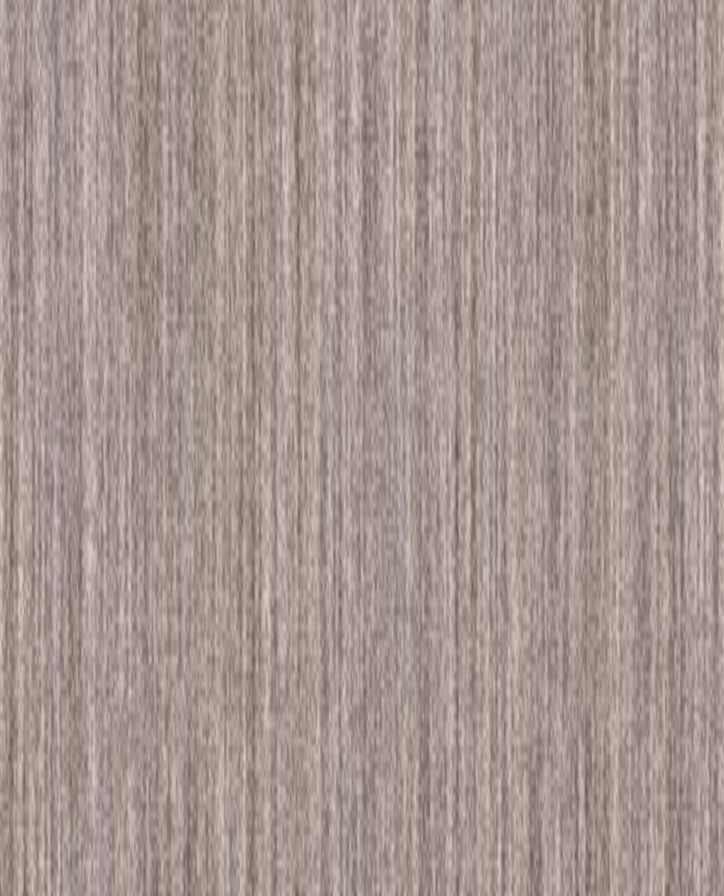
Reproduce this texture procedurally as a Shadertoy shader.

```glsl
float hash(vec2 p) {
    vec3 q = fract(p.xyx * vec3(0.1031, 0.1030, 0.0973));
    q += dot(q, q.yzx + 33.33);
    return fract((q.x + q.y) * q.z);
}

// Smooth value noise, centred on zero
float fibre(vec2 p) {
    vec2 cell = floor(p), f = fract(p);
    f = f * f * (3.0 - 2.0 * f);
    float low = mix(hash(cell), hash(cell + vec2(1, 0)), f.x);
    float high = mix(hash(cell + vec2(0, 1)), hash(cell + vec2(1, 1)), f.x);
    return mix(low, high, f.y) - 0.5;
}

// Cellular strips of uneven width: x = tone, y = thin dark vein
vec2 strips(float x, float y, float seed, float veinWidth) {
    float cell = floor(x), tone = 0.0, total = 0.0, vein = 0.0;
    for (float i = -1.0; i <= 1.0; i++) {
        float id = cell + i;
        float d = x - id - 0.1 - 0.8 * hash(vec2(id, seed));
        float weight = exp(-20.0 * d * d);
        tone += weight * (hash(vec2(id, seed + 7.0)) - 0.5);
        total += weight;

        // Only some strips carry a vein, and it fades along its length
        float strength = smoothstep(0.45, 1.0, hash(vec2(id, seed + 13.0)));
        float fade = 0.7 + 0.3 * sin(y * 6.0 + id * 2.4);
        vein = max(vein, strength * fade * (1.0 - smoothstep(0.0, veinWidth, abs(d))));
    }
    return vec2(tone / total, vein);
}

void mainImage(out vec4 fragColor, in vec2 fragCoord) {
    vec2 uv = fragCoord / iResolution.y;

    // Nearly straight grain with a faint drift
    float x = uv.x + 0.0006 * sin(uv.y * 4.0 + uv.x * 11.0);

    vec2 broad = strips(x * 30.0, uv.y, 3.0, 0.08);
    vec2 medium = strips(x * 62.0, uv.y, 41.0, 0.15);
    vec2 narrow = strips(x * 140.0, uv.y, 87.0, 0.35);

    // Long fibres, then short flecks and pores
    float longFibre = fibre(vec2(x * 290.0, uv.y * 2.5));
    float shortFibre = fibre(vec2(x * 370.0 + 50.0, uv.y * 26.0));
    float fleck = fibre(vec2(x * 460.0 + uv.y * 9.0, uv.y * 110.0 + 30.0));

    float light = 0.016 * broad.x + 0.032 * medium.x + 0.075 * narrow.x
                + 0.17 * longFibre + 0.11 * shortFibre + 0.17 * fleck;
    light -= 0.05 * broad.y + 0.12 * medium.y + 0.06 * narrow.y;

    // Tan and mauve strips, with a few cool grey streaks
    float warmth = 0.4 * broad.x + 0.5 * medium.x + 0.5 * fibre(vec2(x * 90.0, uv.y));
    float cool = smoothstep(0.26, 0.46, fibre(vec2(x * 150.0 + 19.0, uv.y * 2.0)));

    vec3 wood = vec3(0.654, 0.594, 0.573) + light;
    wood += warmth * vec3(-0.006, 0.000, 0.034);
    wood += cool * vec3(-0.024, -0.006, 0.006);
    fragColor = vec4(clamp(wood, 0.0, 1.0), 1.0);
}
```
